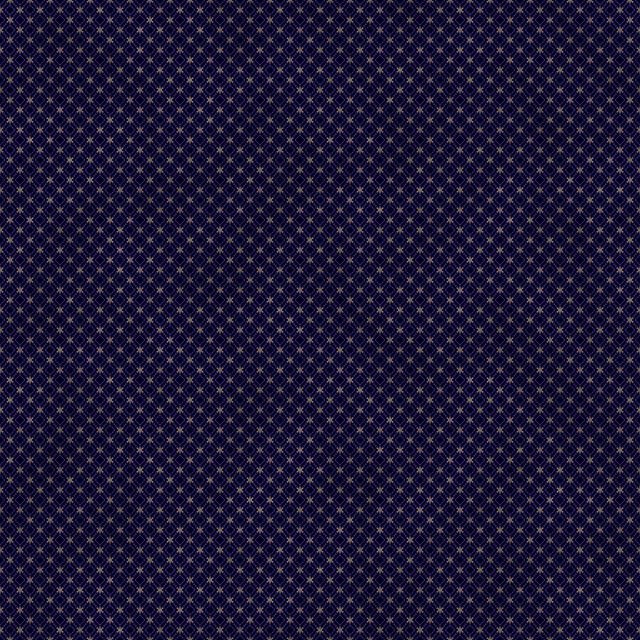
Write a Shadertoy shader that draws this pattern.

```glsl
// Dark indigo cloth with small six-petal flowers and stitched diamonds in a
// checker layout, joined by a diagonal lattice of fine dots. Motifs are
// distance functions around the nearest site; wear is layered wrapping sines.

const float TAU = 6.2831853;
const float REPEATS = 32.0;       // repeats across and down
const float DOTS_PER_EDGE = 6.0;  // stitches between neighbouring flowers
const float THREADS = 512.0;      // cloth threads across the canvas

const vec3 CLOTH = vec3(0.010, 0.000, 0.115);
const vec3 OUTLINE = vec3(0.270, 0.205, 0.500);
const vec3 STITCH = vec3(0.330, 0.270, 0.460);
const vec3 PETAL_WARM = vec3(0.640, 0.580, 0.480);
const vec3 PETAL_ROSE = vec3(0.610, 0.520, 0.510);

float hash(vec2 p) {
    vec3 q = fract(p.xyx * vec3(0.1031, 0.1030, 0.0973));
    q += dot(q, q.yzx + 33.33);
    return fract((q.x + q.y) * q.z);
}

float diamondNorm(vec2 p) {
    return abs(p.x) + abs(p.y);
}

// Closest point of a centred square grid that contains the given origin
vec2 nearestSite(vec2 p, vec2 origin) {
    vec2 a = round(p - origin) + origin;
    vec2 b = round(p - origin - 0.5) + origin + 0.5;
    return diamondNorm(p - a) < diamondNorm(p - b) ? a : b;
}

float coverage(float dist, float soft) {
    return 1.0 - smoothstep(-soft, soft, dist);
}

float diamondOutline(vec2 p, float radius, float halfWidth) {
    return abs(diamondNorm(p) - radius) * sqrt(0.5) - halfWidth;
}

// Brightness of thread along a diamond side, dipping between stitches
float stitchWave(vec2 p, float count, float low) {
    float along = abs(p.x) - abs(p.y);
    return mix(low, 1.0, 0.5 + 0.5 * cos(TAU * along * count));
}

// Dots along the edge of the diamond cell of half diagonal 0.5
float dottedEdge(vec2 p, float count, float radius) {
    float across = 0.5 - diamondNorm(p);
    float along = (fract((abs(p.x) - abs(p.y)) * count) - 0.5) / count;
    return length(vec2(across, along)) * sqrt(0.5) - radius;
}

// Elliptical petals around the centre, the first one pointing up
float flower(vec2 p, float petals, float middle, vec2 radii) {
    float sector = TAU / petals;
    float angle = atan(p.x, p.y + 1e-6);
    angle -= sector * round(angle / sector);
    vec2 q = length(p) * vec2(sin(angle), cos(angle)) - vec2(0.0, middle);
    return (length(q / radii) - 1.0) * radii.x;
}

// Soft patches in about -1..1; whole frequencies keep them periodic
float clouds(vec2 uv) {
    vec2 w = uv * TAU;
    w += 0.6 * sin(w.yx * vec2(2.0, 3.0) + vec2(0.7, 2.1));
    float sum = sin(2.0 * w.x + 3.0 * w.y) + sin(4.0 * w.x - 2.0 * w.y + 1.3);
    sum += 0.6 * sin(7.0 * w.x + 5.0 * w.y + 4.0);
    sum += 0.4 * sin(9.0 * w.y - 11.0 * w.x + 2.6);
    return sum / 3.0;
}

void mainImage(out vec4 fragColor, in vec2 fragCoord) {
    vec2 uv = fragCoord / iResolution.xy;
    vec2 p = uv * REPEATS;
    float soft = 0.6 * REPEATS / iResolution.y;

    vec2 diamondSite = nearestSite(p, vec2(0.0));
    vec2 flowerSite = nearestSite(p, vec2(0.5, 0.0));
    vec2 d = p - diamondSite;
    vec2 f = p - flowerSite;

    // Wrapped site numbers give each motif its own fading and tint
    float diamondSeed = hash(mod(2.0 * diamondSite, 2.0 * REPEATS) + 7.0);
    float flowerSeed = hash(mod(2.0 * flowerSite, 2.0 * REPEATS) + 31.0);
    float tintSeed = hash(mod(2.0 * flowerSite, 2.0 * REPEATS) + 83.0);

    // Lattice and diamonds
    vec3 color = CLOTH;
    float stitches = coverage(dottedEdge(d, DOTS_PER_EDGE, 0.036), soft);
    color = mix(color, STITCH, stitches);
    float outline = coverage(diamondOutline(d, 0.25, 0.026), soft);
    outline *= stitchWave(d, DOTS_PER_EDGE, 0.55) * mix(0.85, 1.0, diamondSeed);
    color = mix(color, OUTLINE, outline);

    // Flowers
    float petals = coverage(flower(f, 6.0, 0.105, vec2(0.026, 0.085)), soft);
    vec3 petalColor = mix(PETAL_WARM, PETAL_ROSE, tintSeed);
    color = mix(color, petalColor * mix(0.88, 1.08, flowerSeed), petals);

    // Uneven fading and thread grain
    float grain = hash(floor(uv * THREADS)) - 0.5;
    color *= 0.95 + 0.10 * clouds(uv) + 0.18 * grain;

    fragColor = vec4(clamp(color, 0.0, 1.0), 1.0);
}
```
